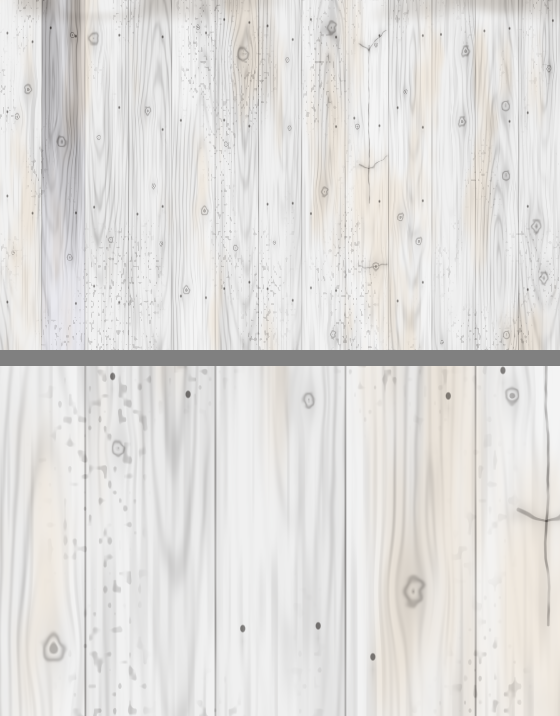
Top: the whole. Bottom: its middle third, enlarged.
A Shadertoy shader for this texture:

```glsl
// Whitewashed vertical wood planks, thirteen across, with one weathered grey board.
// Each board has hashed knots, nail holes and stretched-noise grain; shade from
// rings, streaks, flecks and stains is summed and subtracted from the paint colour.

const float ASPECT = 1.6;            // canvas width when its height is 1
const float PLANK_WIDTH = 0.1239;
const float FIRST_SEAM = 0.119;
const float SEAM_HALF_WIDTH = 0.0009;
const float WEATHERED_PLANK = 1.0;
const float CRACKED_PLANK = 8.0;
const float RING_FREQUENCY = 600.0;
const float RING_STRETCH = 0.085;    // lower makes longer cathedral arches
const int KNOTS = 3;
const int NAIL_ROWS = 4;
const vec3 PAINT = vec3(0.957, 0.958, 0.958);
const vec3 SHADE_TINT = vec3(0.99, 1.01, 1.02);
const vec3 WARM_STAIN = vec3(0.985, 0.955, 0.915);
const vec3 COOL_STAIN = vec3(0.975, 0.975, 1.0);

float hash(vec2 p) {
    return fract(sin(dot(p, vec2(127.1, 311.7))) * 43758.5453);
}

float noise(vec2 p) {
    vec2 i = floor(p), f = fract(p);
    f = f * f * (3.0 - 2.0 * f);
    return mix(mix(hash(i), hash(i + vec2(1, 0)), f.x),
               mix(hash(i + vec2(0, 1)), hash(i + vec2(1, 1)), f.x), f.y);
}

float fbm(vec2 p) {
    float sum = 0.0, amp = 0.533;
    for (int i = 0; i < 4; i++) {
        sum += amp * noise(p);
        p = p * 2.03 + 7.3;
        amp *= 0.5;
    }
    return sum;
}

float segment(vec2 p, vec2 a, vec2 b) {
    vec2 ab = b - a;
    return length(p - a - ab * clamp(dot(p - a, ab) / dot(ab, ab), 0.0, 1.0));
}

// Antialiased coverage of a shape grown to a half width
float cover(float dist, float halfWidth) {
    float px = 0.8 / iResolution.y;
    return 1.0 - smoothstep(halfWidth - px, halfWidth + px, dist);
}

// Dark rims and hearts of the knots; pushes the grain coordinate around them
float knots(vec2 p, float id, inout float grainX) {
    float shade = 0.0;
    for (int i = 0; i < KNOTS; i++) {
        vec2 seed = vec2(id + 3.0, float(i) * 5.7 + 1.0);
        vec2 centre = vec2((hash(seed) - 0.5) * 0.6 * PLANK_WIDTH,
                           (float(i) + hash(seed + 9.1)) / float(KNOTS));
        float radius = mix(0.004, 0.015, pow(hash(seed + 4.3), 1.5));
        vec2 d = (p - centre) / radius;
        grainX -= 0.75 * d.x * radius * exp(-d.x * d.x * 0.16 - d.y * d.y * 0.05);
        float r = length(d * vec2(1.0, 0.75)) + 0.5 * (noise(d * 1.3 + id) - 0.5);
        float rim = exp(-pow((r - 0.9) * 4.0, 2.0));
        float heart = 1.0 - smoothstep(0.1, 0.45, r);
        float halo = exp(-d.x * d.x * 0.3 - d.y * d.y * 0.05);
        shade += 0.17 * rim + 0.2 * heart + 0.05 * halo;
    }
    return shade;
}

// Small nail holes near the board edges, with a faint rust run below
float nails(vec2 p, float id) {
    float shade = 0.0;
    for (int i = 0; i < NAIL_ROWS * 2; i++) {
        vec2 seed = vec2(id + 21.0, float(i) * 3.1);
        float side = mod(float(i), 2.0) - 0.5;
        float row = (floor(float(i) * 0.5) + 0.65) / float(NAIL_ROWS);
        vec2 d = p - vec2(side * 0.58 * PLANK_WIDTH, row + 0.07 * (hash(seed) - 0.5));
        float present = step(0.52, hash(seed + 2.7));
        float run = exp(-abs(d.x) * 500.0 - abs(d.y + 0.012) * 80.0);
        shade += present * (0.42 * cover(length(d * vec2(1.0, 0.7)), 0.0024) + 0.07 * run);
    }
    return shade;
}

// A long ragged split with slanted side branches
float crack(vec2 p) {
    p.x += 0.006 * (fbm(vec2(p.y * 22.0, 3.0)) - 0.5) - 0.006;
    float shade = 0.24 * cover(segment(p, vec2(0, 0.42), vec2(0, 0.87)), 0.0012);
    for (int i = 0; i < 3; i++) {
        vec2 q = p - vec2(0.0, 0.23 + 0.315 * float(i) - 0.03 * mod(float(i), 2.0));
        q.y += 0.012 * (noise(p * 60.0) - 0.5);
        float d = min(segment(q, vec2(0), vec2(0.05, 0.018 + 0.02 * float(i))),
                      segment(q, vec2(0), vec2(-0.028, 0.012)));
        shade += 0.16 * cover(d, 0.0014) + 0.08 * exp(-d * 130.0);
    }
    return shade * (0.45 + 0.8 * noise(p * 90.0));
}

void mainImage(out vec4 fragColor, in vec2 fragCoord) {
    vec2 p = fragCoord / iResolution.xy * vec2(ASPECT, 1.0);
    float across = (p.x - FIRST_SEAM) / PLANK_WIDTH + 1.0;
    float id = floor(across);
    vec2 local = vec2((fract(across) - 0.5) * PLANK_WIDTH, p.y);
    float weathered = 1.0 - step(0.5, abs(id - WEATHERED_PLANK));

    // Board tone and patches of worn paint
    float grainX = local.x;
    float shade = knots(local, id, grainX) + nails(local, id);
    float wear = smoothstep(0.38, 0.76, fbm(vec2(local.x * 22.0 + id * 5.3, p.y * 2.3)));
    shade += 0.018 * hash(vec2(id, 8.0)) + 0.035 * wear;
    shade += weathered * mix(0.03, 0.13, smoothstep(0.1, 0.8, p.y)) * (0.4 + wear);

    // Cathedral rings and fine fibres
    vec2 heart = vec2(hash(vec2(id, 1.7)) - 0.5, hash(vec2(id, 6.2)));
    heart.x *= 0.5 * PLANK_WIDTH;
    float field = length((vec2(grainX, p.y) - heart) * vec2(1.0, RING_STRETCH));
    field += 0.016 * (fbm(vec2(grainX * 18.0 + id * 9.0, p.y * 4.0)) - 0.5);
    float rings = pow(0.5 + 0.5 * sin(field * RING_FREQUENCY), 3.0);
    shade += 0.1 * rings * mix(0.12, 1.0, wear);
    float fibre = noise(vec2(grainX * 270.0 + id * 31.0, p.y * 9.0));
    float streak = noise(vec2(grainX * 110.0 + id * 13.0, p.y * 3.0));
    shade += 0.055 * smoothstep(0.45, 1.0, fibre) + 0.04 * smoothstep(0.6, 1.0, streak);

    // Peeled flecks, dirt along the top, split and seams
    float patches = smoothstep(0.45, 0.7, fbm(vec2(p.x * 11.0, p.y * 4.0) + 40.0));
    shade += 0.13 * patches * smoothstep(0.68, 0.9, noise(p * vec2(210.0, 130.0)));
    float dirt = smoothstep(0.92, 1.0, p.y) * smoothstep(0.35, 0.8, noise(p * vec2(9.0, 12.0) + 5.0));
    shade += 0.13 * dirt;
    if (id == CRACKED_PLANK) shade += crack(local);
    float seamDist = 0.5 * PLANK_WIDTH - abs(local.x);
    shade += cover(seamDist, SEAM_HALF_WIDTH) * mix(0.14, 0.3, noise(vec2(across, p.y * 14.0)));

    // Warm and cool tints over the paint
    vec3 colour = PAINT - shade * SHADE_TINT;
    float warm = smoothstep(0.52, 0.78, fbm(vec2(p.x * 13.0, p.y * 2.5) + 17.0));
    colour *= mix(vec3(1), WARM_STAIN, clamp(warm + 0.6 * dirt, 0.0, 1.0));
    colour *= mix(vec3(1), COOL_STAIN, weathered * (1.0 - 0.5 * p.y));
    fragColor = vec4(clamp(colour, 0.0, 1.0), 1.0);
}
```
